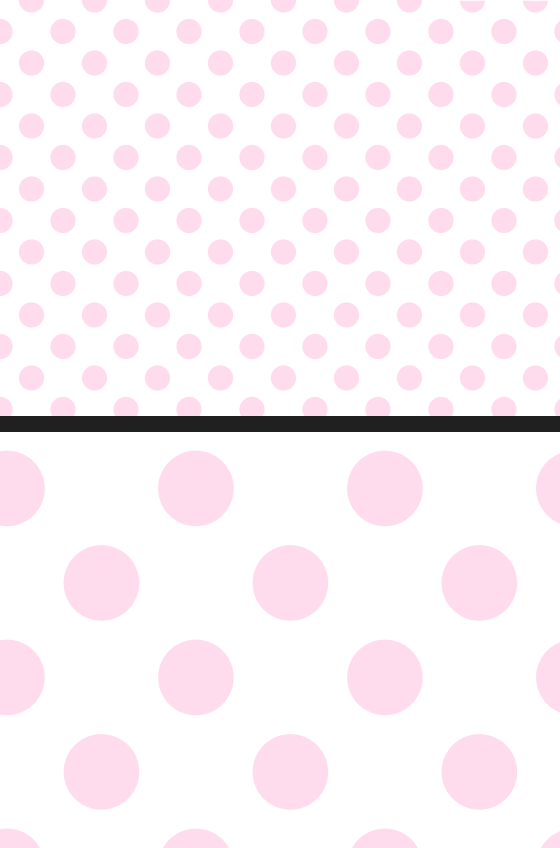
Top: the whole. Bottom: its middle third, enlarged.
Reproduce this pattern procedurally as a Shadertoy shader.

```glsl
// Pale pink polka dots on white, staggered like a checkerboard.
// Two square grids of circles, half a cell apart, are merged by taking
// the nearer distance; a thin white sliver trims the top right edge.

// Signed distance to a grid of dots with unit spacing
float dotGrid(vec2 p, float radius) {
    return length(fract(p) - 0.5) - radius;
}

void mainImage(out vec4 fragColor, in vec2 fragCoord) {
    // Cells measured from the top left corner, 8.89 across the width
    float cellsPerPixel = 8.89 / iResolution.x;
    vec2 fromTopLeft = vec2(fragCoord.x, iResolution.y - fragCoord.y);
    vec2 p = fromTopLeft * cellsPerPixel;

    // Staggered rows
    float dist = min(dotGrid(p + vec2(0.0, 0.5), 0.2),
                     dotGrid(p + vec2(0.5, 0.0), 0.2));
    float coverage = clamp(0.5 - dist / cellsPerPixel, 0.0, 1.0);

    // White sliver along the top, right of the seventh dot
    float sliver = clamp(0.5 + (0.012 - p.y) / cellsPerPixel, 0.0, 1.0);
    coverage *= 1.0 - sliver * step(7.0, p.x);

    vec3 color = mix(vec3(1.0), vec3(1.0, 0.86, 0.935), coverage);
    fragColor = vec4(color, 1.0);
}
```
